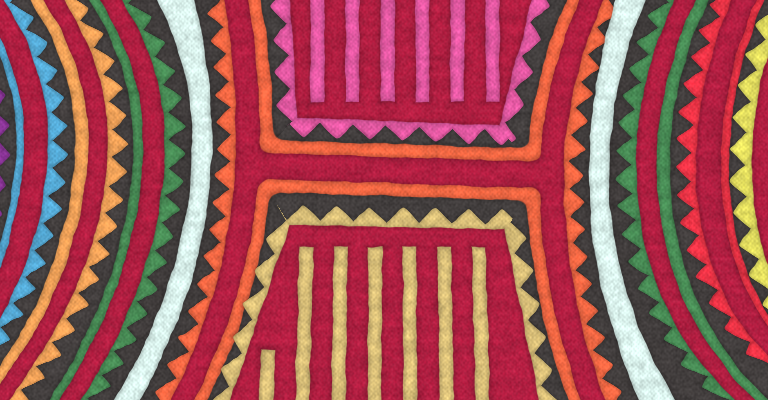
Reproduce this pattern procedurally as a WebGL 2 fragment shader.

```glsl
#version 300 es
precision highp float;
uniform vec2 u_resolution;
out vec4 fragColor;

const vec3 BLACK = vec3(.255, .238, .236), CRIMSON = vec3(.665, .115, .245);
const vec3 CORAL = vec3(.93, .4, .26), AMBER = vec3(.92, .62, .34);
const vec3 GREEN = vec3(.28, .54, .33), BLUE = vec3(.33, .66, .83);
const vec3 MINT = vec3(.82, .91, .89), SCARLET = vec3(.91, .2, .27);
const vec3 LIME = vec3(.86, .84, .36), OLIVE = vec3(.83, .73, .46);
const vec3 PINK = vec3(.87, .34, .62), PURPLE = vec3(.53, .2, .58);

vec2 gradientAt(vec2 cell) {
    float h = fract(sin(dot(cell, vec2(127.1, 311.7))) * 43758.5);
    return vec2(cos(6.2832 * h), sin(6.2832 * h));
}

float gradientNoise(vec2 p) {
    vec2 i = floor(p), f = fract(p), e = vec2(0, 1);
    vec2 w = f * f * f * (f * (f * 6. - 15.) + 10.);
    float a = dot(gradientAt(i), f);
    float b = dot(gradientAt(i + e.yx), f - e.yx);
    float c = dot(gradientAt(i + e.xy), f - e.xy);
    float d = dot(gradientAt(i + e.yy), f - e.yy);
    return mix(mix(a, b, w.x), mix(c, d, w.x), w.y);
}

float smoothMin(float a, float b, float r) {
    float h = max(r - abs(a - b), 0.) / r;
    return min(a, b) - h * h * r * .25;
}

// Sideways bulge of a curved band, with separate bends above and below
float bend(float dy, float above, float below) {
    return dy * dy * (dy < 0. ? above : below);
}

// Sawtooth hem height at arc position s
float hem(float s, float period, float height) {
    float t = abs(fract(s / period) - .5) * 2.;
    return .05 + height * (1. - sqrt(t * t + .01));
}

// Lay a piece of cloth with a folded rim and a soft shadow
void lay(inout vec3 col, vec3 ink, float d, float px) {
    col *= 1. - .22 * exp(-max(d, 0.) / .025);
    vec3 cloth = ink * mix(.87, 1.03, smoothstep(0., .055, -d));
    col = mix(col, cloth, smoothstep(px, -px, d));
}

// Toothed hem, crimson band, thin strip, then dark ground inside
void ring(inout vec3 col, vec3 ink, float d, float s, float band, float strip, float px) {
    lay(col, ink, d - hem(s, .28, .17), px);
    lay(col, CRIMSON, d, px);
    lay(col, ink, d + band, px);
    lay(col, BLACK, d + band + strip, px);
}

// Nearest bar of a row: distance to its sides and its index
vec2 bars(float x, float spacing, float lowest) {
    float q = x / spacing;
    float i = clamp(floor(q), lowest, 2.);
    return vec2(abs(q - i - .5) * spacing - .07, i);
}

// Crimson panel with toothed border, from side and end distances
void panel(inout vec3 col, vec3 ink, float side, float end, vec2 p, float px) {
    float s = end > side ? p.x : p.y;
    float d = max(side, end);
    lay(col, ink, d - hem(s + .1, .33, .16), px);
    lay(col, CRIMSON, d, px);
}

void main() {
    // Height is four units, y runs downward
    vec2 cloth = vec2(gl_FragCoord.x, u_resolution.y - gl_FragCoord.y) * 4. / u_resolution.y;
    float px = 3. / u_resolution.y;
    vec2 p = cloth + .018 * vec2(gradientNoise(cloth * 4.), gradientNoise(cloth * 4. + 31.));
    p += .008 * gradientNoise(cloth * 13.);
    vec3 col = BLACK;

    // Central H: two curved trunks and a crossbar
    float dl = p.y - 1.4, dr = p.y - 1.8;
    float left = p.x + bend(dl, .06, .097);
    float right = p.x - bend(dr, .122, .085);
    float outer = max(2.36 - left, right - 5.64);
    lay(col, CORAL, outer - hem(p.y, .27, .16), px);
    lay(col, CRIMSON, outer, px);
    float bar = abs(p.y - 1.66 - .033 * (p.x - 2.7)) - .13;
    float inner = smoothMin(smoothMin(left - 2.6, 5.4 - right, .12), bar, .12);
    lay(col, CORAL, -inner, px);
    lay(col, BLACK, .13 - inner, px);

    // Upper panel
    float side = max(2.9 + .06 * p.y - p.x, p.x - 5.32 + .26 * p.y);
    panel(col, PINK, side, p.y - 1.17 - .04 * (p.x - 2.9), p, px);
    vec2 row = bars(p.x - 4.05, .35, -3.);
    lay(col, PINK, max(row.x, p.y - 1.02), px);

    // Lower panel, widening downward
    float drop = p.y - 2.3;
    side = max(2.88 - .34 * drop - p.x, p.x - 5.05 - .2 * drop);
    panel(col, OLIVE, side, 2.25 + .02 * (p.x - 2.9) - p.y, p, px);
    row = bars(p.x - 3.925, .35 * (1. + .03 * (p.y - 3.)), -4.);
    lay(col, OLIVE, max(row.x, (row.y < -3. ? 3.5 : 2.47) - p.y), px);

    // Pale bands
    lay(col, MINT, max(1.92 - p.x - bend(dl, .175, .115), p.x + bend(dl, .09, .106) - 2.12), px);
    float dw = p.y - 1.75;
    lay(col, MINT, max(5.89 - p.x + bend(dw, .088, .1), p.x - bend(dw, .12, .13) - 6.09), px);

    // Nested rings on the left, bent more toward the middle
    float s = dl * (1. + .013 * dl * dl);
    ring(col, GREEN, p.x + bend(dl, .22, .124) - 1.65, s, .22, .1, px);
    ring(col, AMBER, p.x + bend(dl, .225, .147) - 1.08, s + .1, .2, .13, px);
    float core = p.x + bend(dl, .225, .148);
    ring(col, BLUE, core - .48, s, .24, .08, px);
    lay(col, PURPLE, core + .08 - hem(s, .3, .14), px);

    // Nested rings on the right, closing faster below
    float dn = p.y - 1.65, tuck = dn > 0. ? dn * dn : 0.;
    s = dn * (1. + .013 * dn * dn);
    float v = p.x - bend(dn, .142, .134 + .008 * tuck);
    ring(col, GREEN, 6.36 - v, s, .21, .13, px);
    v = p.x - bend(dn, .13, .14 + .016 * tuck);
    ring(col, SCARLET, 6.96 - v, s + .12, .25, .08, px);
    lay(col, LIME, 7.5 - v - hem(s, .32, .17), px);
    lay(col, CRIMSON, 7.52 - v, px);

    // Woven threads, slubs and creases
    vec2 thread = sin(cloth * 140. + gradientNoise(cloth * 9.));
    float weave = .04 * thread.x * thread.y + .09 * gradientNoise(cloth * vec2(45., 20.));
    float crease = .12 * gradientNoise(cloth * vec2(4., 9.)) + .1 * gradientNoise(cloth * 18.);
    col *= 1.02 + weave + crease;
    col += .05 * gradientNoise(cloth * 33.);
    fragColor = vec4(clamp(col, 0., 1.), 1);
}
```
